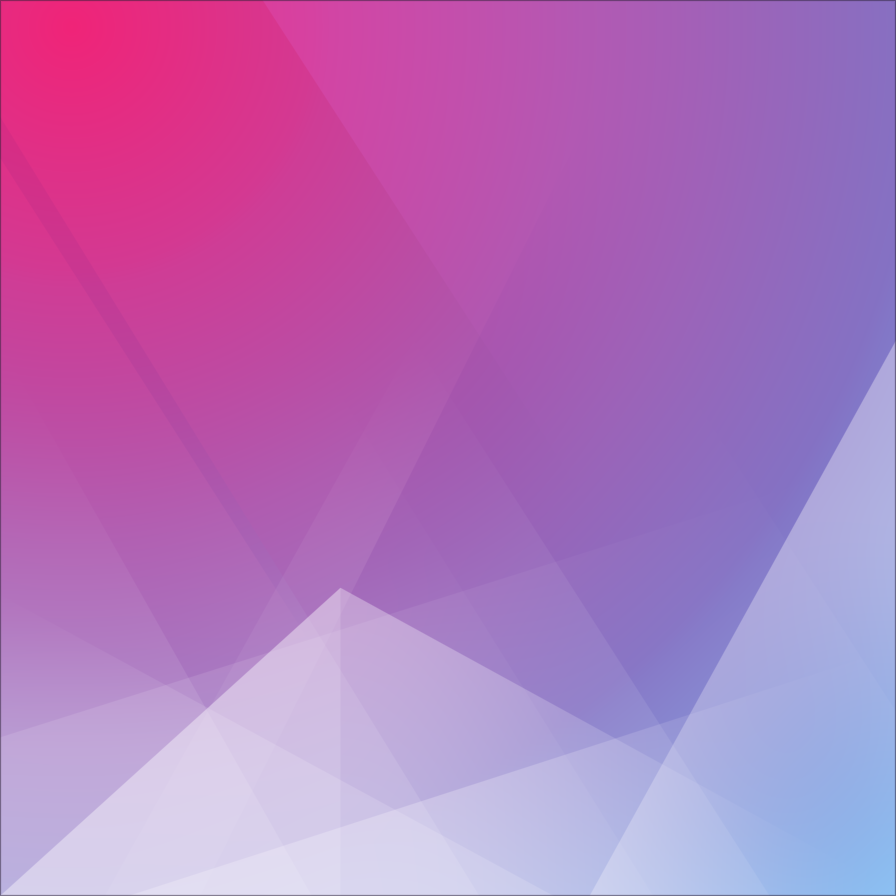
Write a Shadertoy shader that draws this background.

```glsl
// Pink to blue radial gradient crossed by translucent white facets and a pale peak.

// Soft coverage of the half plane to the left of the line from a to b
float leftOf(vec2 p, vec2 a, vec2 b) {
    vec2 dir = normalize(b - a);
    float edge = 0.8 / min(iResolution.x, iResolution.y);
    return smoothstep(-edge, edge, dot(p - a, vec2(-dir.y, dir.x)));
}

// Radial colour ramp by distance from the hot corner
vec3 ramp(float d) {
    vec3 c = mix(vec3(0.94, 0.14, 0.47), vec3(0.82, 0.23, 0.58), clamp(d / 0.29, 0.0, 1.0));
    c = mix(c, vec3(0.68, 0.34, 0.68), clamp((d - 0.27) / 0.30, 0.0, 1.0));
    c = mix(c, vec3(0.51, 0.45, 0.77), clamp((d - 0.57) / 0.40, 0.0, 1.0));
    return mix(c, vec3(0.53, 0.75, 0.95), clamp((d - 0.95) / 0.39, 0.0, 1.0));
}

void whiten(inout vec3 color, float amount) {
    color = mix(color, vec3(0.98, 0.97, 0.99), amount);
}

void mainImage(out vec4 fragColor, in vec2 fragCoord) {
    vec2 p = fragCoord / iResolution.xy;
    vec3 color = ramp(distance(p, vec2(0.08, 0.97)));
    float low = 1.0 - smoothstep(0.05, 0.62, p.y);

    // Brighter upper right sheet, fading down its long diagonal
    float sheet = leftOf(p, vec2(0.293, 1.0), vec2(0.655, 0.44));
    sheet *= smoothstep(0.40, 0.95, p.y) * (1.0 - smoothstep(0.35, 1.0, p.x));
    color = mix(color, vec3(0.88, 0.42, 0.90), 0.18 * sheet);

    // Narrow violet sliver on the left
    float sliver = leftOf(p, vec2(0.535, 0.0), vec2(0.0, 0.870))
                 * leftOf(p, vec2(0.0, 0.824), vec2(0.527, 0.0));
    color *= 1.0 - vec3(0.045, 0.05, 0.01) * sliver * smoothstep(0.25, 0.4, p.y);

    // Faint falling diagonals, lighter on their lower left
    whiten(color, 0.12 * low * leftOf(p, vec2(0.535, 0.0), vec2(0.0, 0.870)));
    whiten(color, 0.13 * low * leftOf(p, vec2(0.348, 0.0), vec2(0.026, 0.570)));
    whiten(color, 0.05 * low * leftOf(p, vec2(0.729, 0.0), vec2(0.300, 0.6875)));
    whiten(color, 0.09 * (1.0 - smoothstep(0.2, 0.65, p.y)) * smoothstep(0.1, 0.5, p.x)
                  * leftOf(p, vec2(0.859, 0.0), vec2(0.469, 0.609)));
    whiten(color, 0.04 * smoothstep(0.6, 0.9, p.x) * (1.0 - smoothstep(0.2, 0.6, p.y))
                  * leftOf(p, vec2(1.0, 0.206), vec2(0.723, 0.635)));

    // Rising beam, with a faintly violet strip along its right side
    float beamRight = leftOf(p, vec2(0.378, 0.310), vec2(0.651, 0.857));
    float beam = beamRight * leftOf(p, vec2(0.449, 0.596), vec2(0.117, 0.0));
    whiten(color, 0.055 * beam * (1.0 - smoothstep(0.35, 0.65, p.y)));
    float strip = (1.0 - beamRight) * smoothstep(0.28, 0.4, p.y) * (1.0 - smoothstep(0.55, 0.9, p.y));
    strip *= 1.0 - smoothstep(0.0, 0.22, p.x - 0.378 - 0.5 * (p.y - 0.31));
    color *= 1.0 - vec3(0.03, 0.04, 0.01) * strip;

    // Broad low planes
    whiten(color, 0.12 * (1.0 - smoothstep(0.1, 0.95, p.x))
                  * leftOf(p, vec2(1.0, 0.493), vec2(0.0, 0.177)));
    whiten(color, 0.16 * (1.0 - smoothstep(0.14, 0.36, p.y))
                  * leftOf(p, vec2(0.618, 0.0), vec2(0.0, 0.336)));
    whiten(color, 0.28 * (1.0 - smoothstep(0.45, 1.0, p.x))
                  * leftOf(p, vec2(1.0, 0.277), vec2(0.143, 0.0)));

    // Peak, split by a vertical ridge
    vec2 apex = vec2(0.380, 0.344);
    float peak = leftOf(p, apex, vec2(0.0)) * leftOf(p, vec2(1.0, 0.004), apex);
    float ridge = leftOf(p, vec2(0.380, 0.0), apex);
    float rightFace = 0.36 * (1.0 - smoothstep(0.34, 0.98, p.x));
    whiten(color, peak * mix(rightFace, 0.45, ridge));

    // Pale wedge on the right, clearing toward the lower corner
    float wedge = leftOf(p, vec2(1.0, 0.620), vec2(0.658, 0.0));
    whiten(color, 0.37 * wedge * smoothstep(0.0, 0.45, distance(p, vec2(1.0, 0.0))));

    // Hairline frame
    vec2 inset = min(p, 1.0 - p);
    float frame = 1.0 - smoothstep(0.0006, 0.0020, min(inset.x, inset.y));
    color = mix(color, vec3(0.16, 0.12, 0.20), 0.5 * frame);

    fragColor = vec4(color, 1.0);
}
```
